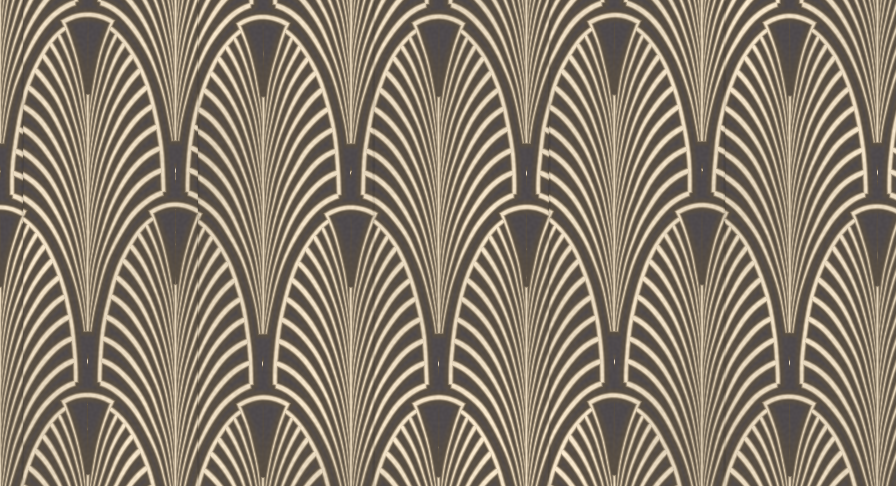
Reproduce this pattern procedurally as a Shadertoy shader.

```glsl
// Art deco wallpaper: staggered rows of ribbed golden fans on charcoal, hung in faint strips.

const float ROW = 1.084;  // row pitch, where the pitch across is 1
const float RIB = 0.13;   // vertical step between ribs

float hash(vec2 p) {
    return fract(sin(dot(p, vec2(127.1, 311.7))) * 43758.545);
}

float gradientDot(vec2 cell, vec2 offset) {
    float a = 6.2832 * hash(cell);
    return dot(vec2(cos(a), sin(a)), offset);
}

float gradientNoise(vec2 p) {
    vec2 i = floor(p), f = fract(p);
    vec2 u = f * f * f * (f * (f * 6.0 - 15.0) + 10.0);
    vec2 e = vec2(1.0, 0.0);
    return mix(mix(gradientDot(i, f), gradientDot(i + e, f - e), u.x),
               mix(gradientDot(i + e.yx, f - e.yx), gradientDot(i + 1.0, f - 1.0), u.x), u.y);
}

// Signed distance to an ellipse, accurate near its edge
float ellipseDistance(vec2 p, vec2 radii) {
    float k = length(p / radii);
    return k * (k - 1.0) / max(length(p / (radii * radii)), 1e-4);
}

// Signed distance to the gold lines of one fan; the origin lies between its lower corners
float fanLines(vec2 p) {
    p.x = abs(p.x);
    float hull = ellipseDistance(p, vec2(0.432, 0.97));

    // Ribs are one elliptical arc moved up in equal steps
    float u = 1.0 - 2.0 * p.x;
    float c = sqrt(max(1.0 - u * u, 1e-4));
    float level = p.y + ROW * (1.0 - c);
    float steepness = length(vec2(1.0, 2.0 * ROW * u / c));
    float n = clamp(round(level / RIB), 0.0, 10.0);
    float halfWidth = min(mix(0.006, 0.017, smoothstep(0.0, 0.28, p.x)), 0.32 * RIB / steepness);
    float rib = abs(level - n * RIB) / steepness - halfWidth;
    float capLift = n > 9.5 ? 0.035 : 0.0;
    rib = max(rib, max(hull - capLift, -0.8 - p.y));

    // Outline, raised cap and stem
    float belowCap = (10.0 * RIB - level) / steepness;
    float outline = max(abs(hull) - 0.014, max(-level, -belowCap));
    float cap = max(abs(hull - 0.035) - 0.015, belowCap - 0.012);
    float stem = max(p.x - 0.009, max(p.y - 0.55, -0.8 - p.y));
    return min(min(rib, outline), min(cap, stem));
}

void mainImage(out vec4 fragColor, in vec2 fragCoord) {
    float unit = 5.106 / iResolution.x;
    vec2 p = (fragCoord - vec2(0.0, iResolution.y)) * unit;

    // Strips hang slightly out of line
    float strip = p.x - 0.13;
    float seam = abs(fract(strip + 0.5) - 0.5);
    vec2 q = p + vec2(-0.5, 1.097);
    q.y += 0.022 * (hash(vec2(floor(strip), 3.0)) - 0.5);
    q += 0.004 * vec2(gradientNoise(p * 5.0), gradientNoise(p * 5.0 + 31.0));

    // Fans standing on the row below and hanging from the row above
    float d = 1.0;
    for (int i = 0; i < 2; i++) {
        float row = floor(q.y / ROW) + float(i);
        float x = fract(q.x + 0.5 * mod(row, 2.0) + 0.5) - 0.5;
        d = min(d, fanLines(vec2(x, q.y - row * ROW)));
    }

    // Charcoal ground with a warm shade close to the gold
    float grain = gradientNoise(p * 45.0);
    vec3 ground = mix(vec3(0.35, 0.31, 0.26), vec3(0.31, 0.29, 0.30), smoothstep(0.005, 0.04, d));
    ground += 0.02 * grain;

    // Gold with tan edges and an uneven sheen
    vec3 gold = mix(vec3(0.72, 0.65, 0.54), vec3(0.93, 0.87, 0.77), smoothstep(0.0, -0.011, d));
    gold *= 1.0 + 0.10 * gradientNoise(p * vec2(1.3, 1.0) + 7.0) + 0.06 * grain;

    float blur = max(0.8 * unit, 0.007);
    vec3 color = mix(ground, gold, smoothstep(blur, -blur, d));
    color *= 1.0 - 0.10 * smoothstep(0.012, 0.003, seam);
    fragColor = vec4(color, 1.0);
}
```
